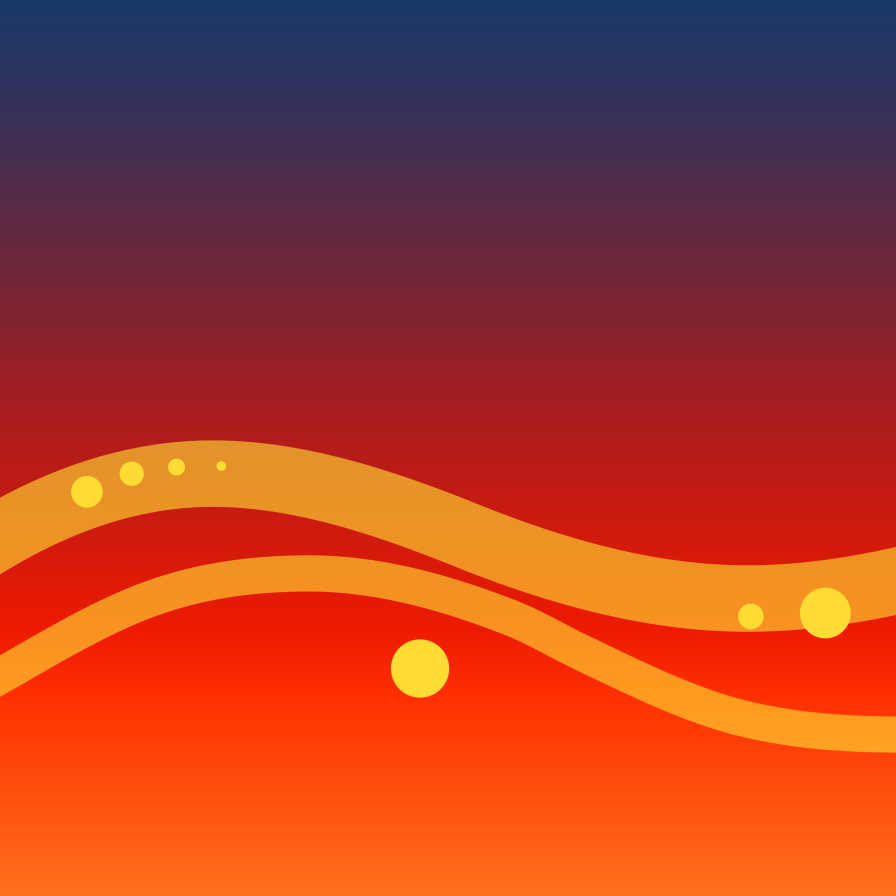
Write a three.js fragment shader that draws this background.

```glsl
varying vec2 vUv;

const vec3 YELLOW = vec3(1.0, 0.863, 0.2);

// Blend factor between two heights of the sky
float ramp(float a, float b, float t) {
  return clamp((t - a) / (b - a), 0.0, 1.0);
}

vec3 skyColor(float depth) {
  vec3 c = mix(vec3(0.095, 0.22, 0.41), vec3(0.20, 0.19, 0.35), ramp(0.0, 0.115, depth));
  c = mix(c, vec3(0.44, 0.15, 0.22), ramp(0.115, 0.305, depth));
  c = mix(c, vec3(0.66, 0.11, 0.12), ramp(0.305, 0.46, depth));
  c = mix(c, vec3(0.93, 0.10, 0.0), ramp(0.46, 0.70, depth));
  c = mix(c, vec3(1.0, 0.19, 0.0), ramp(0.70, 0.78, depth));
  return mix(c, vec3(1.0, 0.44, 0.12), ramp(0.78, 1.0, depth));
}

// Cubic span between knots holding x, height and slope
float span(float x, vec3 a, vec3 b) {
  float w = b.x - a.x;
  float t = (x - a.x) / w;
  float s = 1.0 - t;
  return s * s * ((1.0 + 2.0 * t) * a.y + t * w * a.z)
       + t * t * ((3.0 - 2.0 * t) * b.y - s * w * b.z);
}

float upperWave(float x) {
  vec3 crest = vec3(0.237, 0.4714, 0.0);
  vec3 middle = vec3(0.521, 0.4023, -0.40);
  vec3 trough = vec3(0.8333, 0.332, 0.0);
  if (x < crest.x) return span(x, vec3(0.0, 0.4017, 0.58), crest);
  if (x < middle.x) return span(x, crest, middle);
  if (x < trough.x) return span(x, middle, trough);
  return span(x, trough, vec3(1.0, 0.3516, 0.22));
}

float lowerWave(float x) {
  vec3 rise = vec3(0.169, 0.332, 0.36);
  vec3 crest = vec3(0.345, 0.36, 0.0);
  vec3 bend = vec3(0.568, 0.3112, -0.39);
  vec3 fall = vec3(0.651, 0.2708, -0.48);
  vec3 settle = vec3(0.8333, 0.1973, -0.235);
  if (x < rise.x) return span(x, vec3(0.0, 0.2454, 0.57), rise);
  if (x < crest.x) return span(x, rise, crest);
  if (x < bend.x) return span(x, crest, bend);
  if (x < fall.x) return span(x, bend, fall);
  if (x < settle.x) return span(x, fall, settle);
  return span(x, settle, vec3(1.0, 0.1803, 0.0));
}

// Signed distance to a ribbon, corrected for the slope of its centre
float ribbon(float offset, float rise, float halfWidth) {
  return abs(offset) / sqrt(1.0 + rise * rise) - halfWidth;
}

float disc(vec2 p, vec2 center, float radius) {
  return length(p - center) - radius;
}

void main() {
  vec2 p = vUv;
  float edge = 0.7 * fwidth(vUv.y);
  vec3 color = skyColor(1.0 - p.y);

  // Translucent ribbons
  float e = 0.002;
  float upperSlope = (upperWave(p.x + e) - upperWave(p.x - e)) / (2.0 * e);
  float lowerSlope = (lowerWave(p.x + e) - lowerWave(p.x - e)) / (2.0 * e);
  float upper = ribbon(p.y - upperWave(p.x), upperSlope, 0.0371);
  float lower = ribbon(p.y - lowerWave(p.x), lowerSlope, 0.0202);
  float ribbons = min(upper, lower);
  color = mix(color, YELLOW, 0.62 * (1.0 - smoothstep(-edge, edge, ribbons)));

  // Larger discs
  float discs = disc(p, vec2(0.4688, 0.2539), 0.0325);
  discs = min(discs, disc(p, vec2(0.838, 0.312), 0.0143));
  discs = min(discs, disc(p, vec2(0.9212, 0.3158), 0.0283));

  // Shrinking trail along the upper crest
  for (int i = 0; i < 4; i++) {
    float k = float(i);
    float y = 0.4798 - 0.0287 * pow(1.0 - k / 3.0 + 1e-4, 3.0);
    discs = min(discs, disc(p, vec2(0.097 + 0.05 * k, y), 0.0176 - 0.0041 * k));
  }
  color = mix(color, YELLOW, 1.0 - smoothstep(-edge, edge, discs));

  gl_FragColor = vec4(color, 1.0);
}
```
